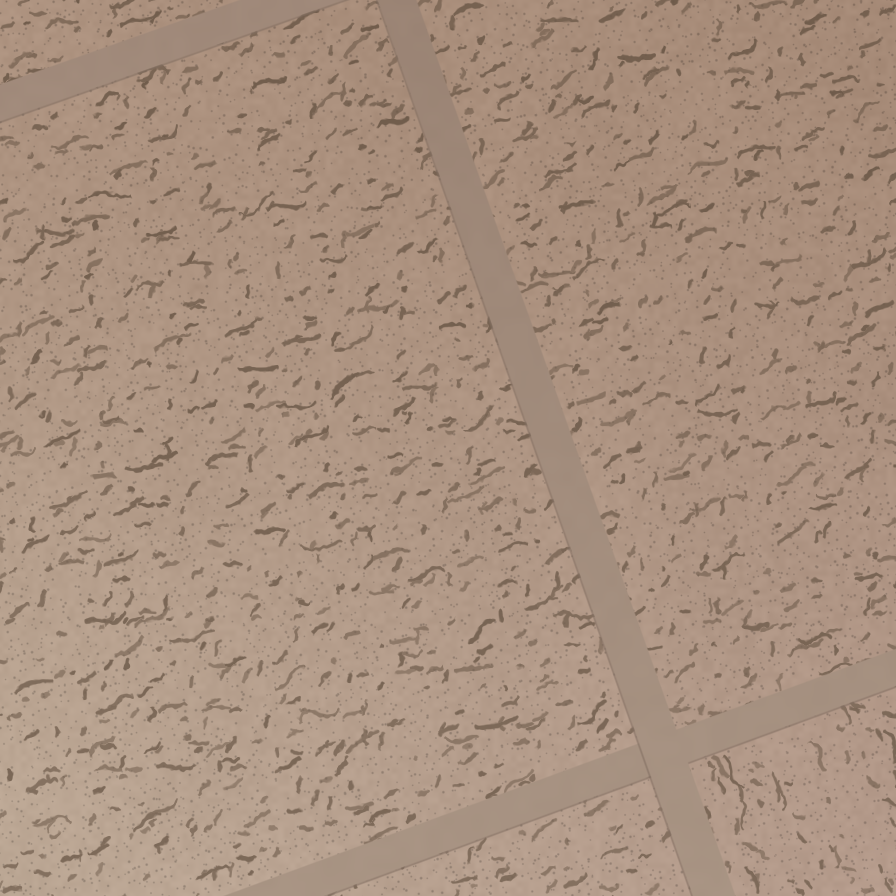
Write a WebGL 2 fragment shader that draws this texture.

```glsl
#version 300 es
precision highp float;

uniform vec2 u_resolution;
out vec4 outColor;

const vec3 PIT_COLOR = vec3(0.415, 0.34, 0.275);
const vec3 BAR_DARK = vec3(0.605, 0.515, 0.455);
const vec3 BAR_LIGHT = vec3(0.66, 0.58, 0.515);

// Sine-free hash: three random values per lattice point
vec3 hash3(vec2 p) {
    vec3 q = fract(p.xyx * vec3(0.1031, 0.1030, 0.0973));
    q += dot(q, q.yxz + 33.33);
    return fract((q.xxy + q.yzz) * q.zyx);
}

float valueNoise(vec2 p) {
    vec2 i = floor(p), f = fract(p);
    f = f * f * (3.0 - 2.0 * f);
    float low = mix(hash3(i).x, hash3(i + vec2(1, 0)).x, f.x);
    float high = mix(hash3(i + vec2(0, 1)).x, hash3(i + vec2(1, 1)).x, f.x);
    return mix(low, high, f.y);
}

vec2 rotate(vec2 p, float angle) {
    float c = cos(angle), s = sin(angle);
    return vec2(c * p.x + s * p.y, c * p.y - s * p.x);
}

// Signed distance to the line a-b, positive on its left
float lineSide(vec2 p, vec2 a, vec2 b) {
    vec2 d = normalize(b - a);
    return dot(p - a, vec2(-d.y, d.x));
}

float coverage(float dist, float soft) {
    return 1.0 - smoothstep(-soft, soft, dist);
}

// Capsule bent into an arc plus an S curve
float fissureDistance(vec2 p, float halfLength, float radius, vec2 bend) {
    float t = clamp(p.x / halfLength, -1.0, 1.0);
    float curve = bend.x * (t * t - 0.4) + bend.y * t * (1.0 - t * t);
    float taper = radius * (1.0 - 0.2 * t * t);
    return length(p - vec2(t * halfLength, curve * halfLength)) - taper;
}

// Jittered grid of fissures; lengths and angles are given as min, max
float fissures(vec2 p, float cells, float seed, float density, vec2 lengths, vec2 angles, float soft) {
    vec2 base = floor(p * cells);
    float ink = 0.0;
    for (int y = -1; y <= 1; y++) {
        for (int x = -1; x <= 1; x++) {
            vec2 id = base + vec2(x, y);
            vec3 place = hash3(id + seed);
            vec3 form = hash3(id + seed + 57.0);
            vec3 tone = hash3(id + seed + 113.0);
            if (place.z > density) continue;
            vec2 local = rotate(p - (id + place.xy) / cells, mix(angles.x, angles.y, form.x));
            float halfLength = mix(lengths.x, lengths.y, form.y);
            vec2 bend = (vec2(form.z, tone.x) - 0.5) * vec2(0.6, 0.9);
            float d = fissureDistance(local, halfLength, mix(0.0019, 0.0029, tone.y), bend);
            ink = max(ink, coverage(d, soft) * mix(0.6, 1.0, tone.z));
        }
    }
    return ink;
}

// Fine pinholes, one at most per cell
float pinholes(vec2 p, float cells, float seed, float soft) {
    vec2 id = floor(p * cells);
    vec3 r = hash3(id + seed);
    vec2 center = (id + 0.18 + 0.64 * r.xy) / cells;
    float radius = mix(0.0006, 0.0014, fract(r.z * 17.0));
    return coverage(length(p - center) - radius, soft) * step(r.z, 0.5);
}

// Flat bar with a thin dark seam along its negative side
vec3 drawBar(vec3 color, float side, float halfWidth, vec3 barColor, float soft) {
    float seam = coverage(abs(side + halfWidth + 0.0008) - 0.001, soft);
    color = mix(color, barColor, coverage(abs(side) - halfWidth, soft));
    return mix(color, BAR_DARK * 0.84, seam * 0.6);
}

void main() {
    vec2 uv = gl_FragCoord.xy / u_resolution;
    float soft = max(0.0011, 0.7 / min(u_resolution.x, u_resolution.y));

    // Grid of bars
    float upright = lineSide(uv, vec2(0.443, 1.0), vec2(0.797, 0.0));
    float lower = lineSide(uv, vec2(0.306, 0.0), vec2(1.0, 0.255));
    float upper = lineSide(uv, vec2(0.0, 0.885), vec2(0.326, 1.0));

    // Uneven warm light across the panels
    vec3 bottom = mix(vec3(0.74, 0.662, 0.588), vec3(0.712, 0.61, 0.55), uv.x);
    vec3 top = mix(vec3(0.682, 0.577, 0.502), vec3(0.652, 0.543, 0.468), uv.x);
    vec3 color = mix(bottom, top, smoothstep(-0.15, 1.0, uv.y));
    color += 0.03 * (valueNoise(uv * 150.0) - 0.5) + 0.016 * (valueNoise(uv * 9.0) - 0.5);
    color -= 0.035 * coverage(length(uv - vec2(0.22, 0.68)) - 0.006, 0.012);

    // Pitting with ragged edges; the corner panel is laid a quarter turn round
    float turn = upright > 0.0 && lower < 0.0 ? 1.5 : 0.0;
    vec2 ragged = 0.0032 * vec2(valueNoise(uv * 230.0), valueNoise(uv * 230.0 + 71.0));
    vec2 p = rotate(uv, 0.35);
    vec2 q = p + ragged;
    float ink = fissures(q, 21.0, 11.0, 0.72, vec2(0.008, 0.022), vec2(-0.35, 0.4) + turn, soft);
    ink = max(ink, fissures(q, 37.0, 401.0, 0.72, vec2(0.0015, 0.0085), vec2(-0.5, 1.3) + turn, soft));
    float holes = max(pinholes(p, 104.0, 211.0, soft), pinholes(rotate(p, 0.6), 83.0, 307.0, soft));
    color = mix(color, color * 0.8, holes);
    color = mix(color, PIT_COLOR + 0.05 * (1.0 - uv.y), 0.92 * ink);

    // Cross bars first, upright over them
    vec3 barColor = mix(BAR_LIGHT, BAR_DARK, uv.y) + 0.01 * (valueNoise(uv * 60.0) - 0.5);
    color = drawBar(color, upper, 0.0195, barColor + 0.02, soft);
    color = drawBar(color, lower, 0.0195, barColor, soft);
    color = drawBar(color, upright, mix(0.0225, 0.0205, uv.y), barColor, soft);

    outColor = vec4(color, 1.0);
}
```
